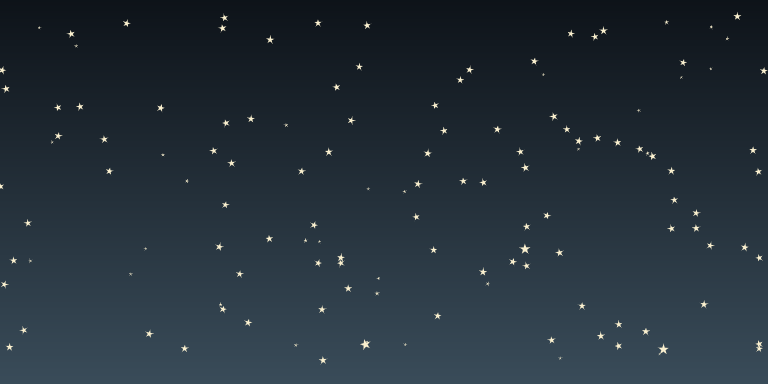
Give the GLSL for this texture, as a Shadertoy shader.

```glsl
// Night sky: a vertical dusk gradient strewn with small cream five-pointed stars.
// Each star takes its place, tilt and size from an integer hash; its outline is
// a distance function folded into one tenth of a turn.

#define STAR_COUNT 132
#define STAR_RADIUS 0.0098
#define BIG_RADIUS 0.0140
#define TINY_RADIUS 0.0036
#define TINY_SHARE 0.19
#define BIG_SHARE 0.025
#define NOTCH_RATIO 0.42
#define MAX_TILT 0.35
#define SEED 17u
#define SKY_TOP vec3(0.052, 0.073, 0.097)
#define SKY_BOTTOM vec3(0.225, 0.297, 0.350)
#define STAR_COLOR vec3(0.98, 0.94, 0.81)

const float PI = 3.14159265;

// Integer hash: three mixed words mapped to 0..1
vec3 hash3(uvec3 v) {
    v = v * 1664525u + 1013904u;
    v.x += v.y * v.z;
    v.y += v.z * v.x;
    v.z += v.x * v.y;
    v ^= v >> 16u;
    v.x += v.y * v.z;
    v.y += v.z * v.x;
    v.z += v.x * v.y;
    return vec3(v >> 8u) / 16777216.0;
}

// Signed distance to a five-pointed star with its first tip upward
float starDistance(vec2 p, float radius, float tilt) {
    float halfSector = PI / 5.0;
    float angle = atan(p.x, p.y + 1e-7) + tilt;
    angle = abs(mod(angle + halfSector, 2.0 * halfSector) - halfSector);
    vec2 folded = length(p) * vec2(sin(angle), cos(angle));
    vec2 tip = vec2(0.0, radius);
    vec2 notch = NOTCH_RATIO * radius * vec2(sin(halfSector), cos(halfSector));
    vec2 edge = notch - tip;
    return dot(folded - tip, normalize(vec2(-edge.y, edge.x)));
}

// Mostly one common size, with some specks and a few large stars
float starRadius(float pick, float vary) {
    if (pick < TINY_SHARE) return TINY_RADIUS * mix(0.8, 1.6, vary * vary);
    if (pick > 1.0 - BIG_SHARE) return BIG_RADIUS;
    return STAR_RADIUS * mix(0.93, 1.05, vary);
}

void mainImage(out vec4 fragColor, in vec2 fragCoord) {
    float pixel = 1.0 / iResolution.y;
    vec2 uv = fragCoord * pixel;
    float aspect = iResolution.x * pixel;

    // Sky
    vec3 color = mix(SKY_BOTTOM, SKY_TOP, uv.y);

    // Stars
    float coverage = 0.0;
    for (int i = 0; i < STAR_COUNT; i++) {
        vec3 place = hash3(uvec3(uint(i), SEED, 3u));
        vec2 center = vec2(place.x * aspect, mix(0.05, 0.96, place.y));
        vec2 offset = uv - center;
        float reach = BIG_RADIUS + 2.0 * pixel;
        if (dot(offset, offset) > reach * reach) continue;

        vec3 look = hash3(uvec3(uint(i), SEED, 8u));
        float radius = starRadius(place.z, look.x);
        float tilt = MAX_TILT * (2.0 * look.y - 1.0);
        float d = starDistance(offset, radius, tilt);
        coverage = max(coverage, clamp(0.5 - d / pixel, 0.0, 1.0));
    }
    color = mix(color, STAR_COLOR, coverage);

    fragColor = vec4(color, 1.0);
}
```
